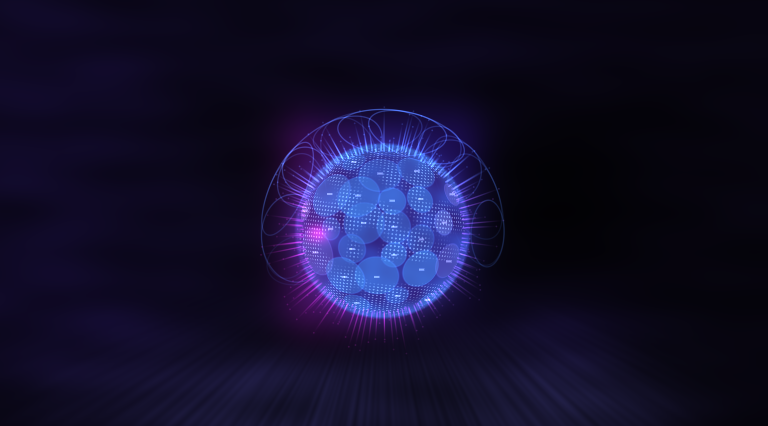
Write a Shadertoy shader that draws this background.

```glsl
// A glowing data globe on a dark, smeared violet backdrop.
// A shaded sphere carries dotted latitude rows and translucent caps;
// radial spikes, looping arcs and a two-tone halo surround it.
const float TAU = 6.2831853;
const vec2 GLOBE_CENTER = vec2(-0.003, -0.042); // in canvas heights
const float GLOBE_RADIUS = 0.205;
const float LINE_WIDTH = 0.0007;
const float DOT_ROWS = 22.0; // per radian
const float CAPS = 24.0;
const float ARCS = 15.0;
const vec3 NIGHT = vec3(0.024, 0.018, 0.055);
const vec3 VIOLET_HAZE = vec3(0.035, 0.018, 0.095);
const vec3 STEEL_HAZE = vec3(0.075, 0.075, 0.155);
const vec3 HALO_MAGENTA = vec3(0.21, 0.02, 0.23);
const vec3 HALO_INDIGO = vec3(0.08, 0.03, 0.24);
const vec3 GLOBE_DEEP = vec3(0.19, 0.13, 0.49);
const vec3 GLOBE_BLUE = vec3(0.22, 0.29, 0.74);
const vec3 CAP_BLUE = vec3(0.27, 0.53, 0.94);
const vec3 CAP_LILAC = vec3(0.58, 0.43, 0.86);
const vec3 SKY_LINE = vec3(0.30, 0.52, 0.95);
const vec3 PINK_LINE = vec3(0.78, 0.16, 0.72);

float hash(float n) { return fract(sin(n * 12.9898) * 43758.5); }
mat2 rotation(float a) { return mat2(cos(a), sin(a), -sin(a), cos(a)); }

float corner(vec2 cell, vec2 offset) {
    float a = TAU * hash(dot(cell, vec2(1.37, 7.93)));
    return dot(vec2(cos(a), sin(a)), offset);
}
float gradientNoise(vec2 p) {
    vec2 i = floor(p), f = fract(p), u = f * f * (3.0 - 2.0 * f), e = vec2(1, 0);
    return mix(mix(corner(i, f), corner(i + e, f - e), u.x),
        mix(corner(i + e.yx, f - e.yx), corner(i + 1.0, f - 1.0), u.x), u.y);
}
float blob(vec2 p, float x, float y, float w, float h) {
    vec2 q = (p - vec2(x, y)) / vec2(w, h);
    return exp(-dot(q, q));
}
float stroke(float d, float width, float px) {
    return 1.0 - smoothstep(max(width - px, 0.0), width + px, abs(d));
}

vec3 backdrop(vec2 p) {
    vec3 col = NIGHT * (1.0 - 0.65 * blob(p, 0.42, 0.0, 0.25, 0.35));
    col += VIOLET_HAZE * (blob(p, -0.8, 0.25, 0.4, 0.45) + 0.8 * blob(p, -0.75, -0.25, 0.45, 0.22)
        + 0.5 * blob(p, 0.12, 0.42, 0.5, 0.2) + 0.9 * blob(p, 0.43, -0.28, 0.2, 0.12));
    // Floor light broken into radial streaks
    vec2 q = p - GLOBE_CENTER;
    float streak = 1.0 + 0.5 * gradientNoise(vec2(atan(q.x, -q.y) * 45.0, length(q) * 3.0));
    col += STEEL_HAZE * streak * (blob(p, -0.25, -0.47, 0.42, 0.15) + blob(p, 0.4, -0.45, 0.24, 0.14));
    return col * (1.0 + 0.5 * gradientNoise(p * vec2(4, 12)));
}

vec3 halo(vec2 q) {
    vec2 d = max(abs(q - vec2(0, 0.02)) - vec2(0.16, 0.18), 0.0);
    float side = smoothstep(-0.22, 0.2, q.x + q.y * 0.45);
    float shade = 1.0 - 0.65 * smoothstep(0.05, 0.3, q.x - q.y * 0.7);
    return mix(HALO_MAGENTA, HALO_INDIGO, side) * exp(-dot(d, d) * 130.0) * shade;
}

// Spikes with bright tips, one per angular cell
float spikes(vec2 q, float count, float seed, float px) {
    float r = length(q), a = atan(q.y, q.x) / TAU * count, id = mod(floor(a), count) + seed;
    float across = (fract(a) - 0.5 + 0.5 * (hash(id) - 0.5)) * TAU / count * r;
    float reach = mix(0.015, 0.115, pow(hash(id + 31.7), 1.5));
    float along = (r - GLOBE_RADIUS * 0.9) / reach;
    float body = smoothstep(0.0, 0.15, along) * (1.0 - smoothstep(0.1, 1.0, along));
    float tip = stroke(length(vec2(across, (along - 0.95) * reach)), 0.0012, px);
    return stroke(across, LINE_WIDTH, px) * body + 0.45 * tip;
}

// Thin elliptical loops over the upper rim
float arcs(vec2 q, float px) {
    float sum = 0.0;
    for (float i = 0.0; i < ARCS; i++) {
        float a = mix(-0.15, 3.6, (i + 0.5) / ARCS);
        vec2 radii = mix(vec2(0.035, 0.04), vec2(0.09, 0.15), vec2(hash(i + 2.0), hash(i + 9.0)));
        vec2 e = rotation(-a) * q - vec2(0.285 - radii.x, 0);
        float k = length(e / radii), d = (k - 1.0) * k / max(length(e / radii / radii), 0.001);
        sum += stroke(d, LINE_WIDTH, px) * mix(0.12, 0.4, hash(i + 5.0));
    }
    return sum * smoothstep(0.75, 1.1, length(q) / GLOBE_RADIUS);
}

vec3 globe(vec2 s, float px) {
    float rim = length(s);
    vec3 n = vec3(s, sqrt(max(1.0 - rim * rim, 0.0)));
    vec3 col = mix(GLOBE_DEEP, GLOBE_BLUE, 0.5 + gradientNoise(s * 4.0 + 3.0));
    col = mix(col, CAP_BLUE, 0.5 * smoothstep(0.8, 1.0, rim) * smoothstep(0.1, 0.8, abs(s.y)));
    col = mix(PINK_LINE, col, 0.78 + 0.22 * smoothstep(-1.0, -0.25, s.x));
    // Translucent caps in a golden-angle spread, each with a small mark
    for (float i = 0.0; i < CAPS; i++) {
        vec2 c = rotation(i * 2.4 + 0.35) * vec2(0.95 * sqrt((i + 0.5) / CAPS), 0);
        float d = length(n - vec3(c, sqrt(1.0 - dot(c, c)))) - mix(0.11, 0.28, hash(i + 4.0));
        vec3 tint = mix(CAP_BLUE, CAP_LILAC, smoothstep(0.5, 0.95, abs(c.x)));
        col = mix(col, tint, (1.0 - smoothstep(-px, px, d)) * mix(0.28, 0.6, hash(i + 8.0)));
        vec2 mark = abs(s - c) - vec2(0.025, 0.006);
        col += 0.1 * tint * stroke(d, 0.006, px) + 0.3 * (1.0 - smoothstep(0.0, px, max(mark.x, mark.y)));
    }
    // Dots along tilted latitude rows, thinned out by patches
    vec3 g = vec3(rotation(0.12) * s, n.z);
    float lat = asin(clamp(g.y, -1.0, 1.0)) * DOT_ROWS;
    float ring = max(floor(TAU * DOT_ROWS * cos((floor(lat) + 0.5) / DOT_ROWS)), 1.0);
    vec2 cell = fract(vec2(atan(g.x, g.z + 0.0001) / TAU * ring, lat)) - 0.5;
    float dots = stroke(length(cell), 0.24, min(px * DOT_ROWS, 0.4) * 0.5);
    dots *= smoothstep(-0.15, 0.15, gradientNoise(s * 3.2 + 11.0)) * smoothstep(0.1, 0.5, n.z);
    return col + vec3(0.24, 0.3, 0.26) * dots + vec3(0.5, 0, 0.25) * blob(s, -0.74, -0.03, 0.13, 0.1);
}

void mainImage(out vec4 fragColor, in vec2 fragCoord) {
    float px = 1.0 / iResolution.y;
    vec2 p = (fragCoord - 0.5 * iResolution.xy) * px, q = p - GLOBE_CENTER;
    float r = length(q) / GLOBE_RADIUS;
    vec3 col = backdrop(p) + halo(q) + 0.3 * GLOBE_BLUE * exp(-max(r - 1.0, 0.0) * 8.0);
    col = mix(col, globe(q / GLOBE_RADIUS, px / GLOBE_RADIUS), 1.0 - smoothstep(0.975, 1.02, r));
    // Line work: blue above, pink to the sides and below
    float upper = smoothstep(0.0, 0.16, q.y);
    vec3 ray = mix(PINK_LINE, SKY_LINE, max(upper, 0.4 * smoothstep(0.0, 0.2, q.x)));
    col += ray * (spikes(q, 120.0, 0.0, px) + 0.7 * spikes(q, 74.0, 200.0, px)) * mix(0.45, 0.65, upper);
    col += SKY_LINE * arcs(q, px) * mix(0.5, 1.0, upper);
    fragColor = vec4(clamp(col, 0.0, 1.0), 1.0);
}
```
